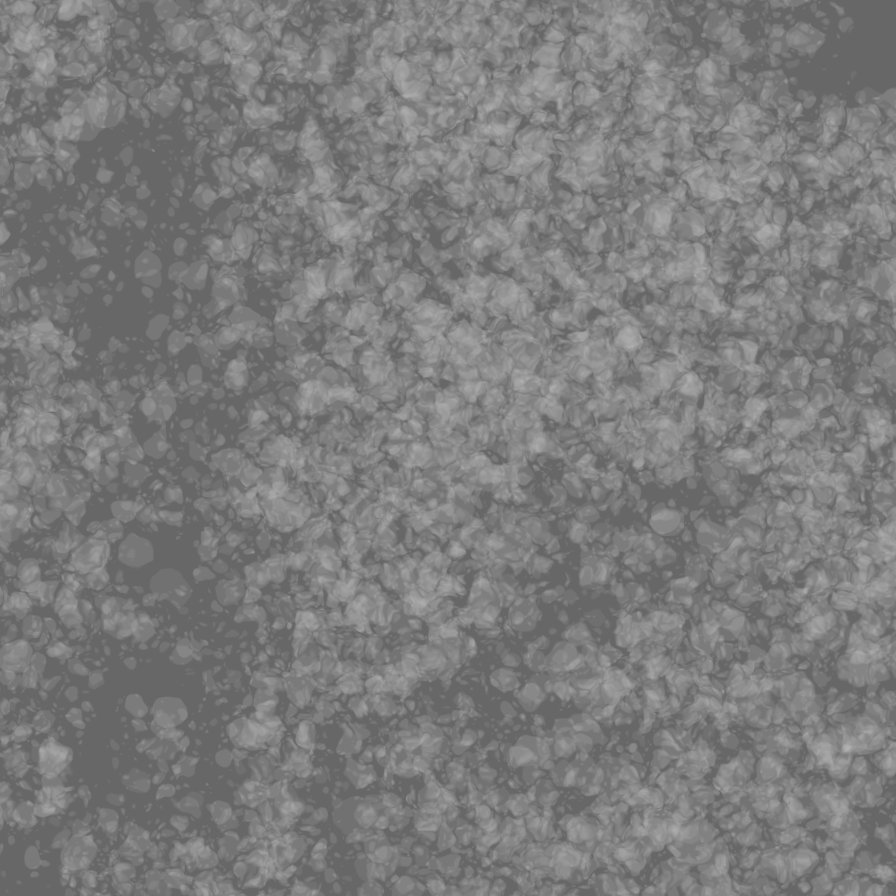
Reproduce this texture procedurally as a WebGL 2 fragment shader.

```glsl
#version 300 es
precision highp float;
// Mottled grey stone: translucent grains of many sizes, clumped over a dark ground.

uniform vec2 u_resolution;
out vec4 fragColor;

const float GROUND_GREY = 0.402;
const float GRAIN_GREY = 0.74;
const int LAYERS = 10;
const float COARSE_CELLS = 18.0;     // cells across the canvas in the coarsest layer
const float LAYER_RATIO = 1.24;      // cell count growth per layer
const vec2 GRAIN_RADIUS = vec2(0.22, 0.50);  // in cells; at most half a cell
const vec2 GRAIN_OPACITY = vec2(0.10, 0.25);
const float EDGE_SOFTNESS = 0.003;
const float GRAIN_DENSITY = 0.70;
const float CLUMP_CONTRAST = 1.6;
const float BORDER_THINNING = 0.35;

float hash(vec2 p) {
    return fract(sin(dot(p, vec2(127.1, 311.7))) * 43758.545);
}

vec2 hash2(vec2 p) {
    return vec2(hash(p), hash(p + vec2(37.2, 17.9)));
}

float valueNoise(vec2 p) {
    vec2 cell = floor(p);
    vec2 f = fract(p);
    f = f * f * (3.0 - 2.0 * f);
    float bottom = mix(hash(cell), hash(cell + vec2(1.0, 0.0)), f.x);
    float top = mix(hash(cell + vec2(0.0, 1.0)), hash(cell + vec2(1.0)), f.x);
    return mix(bottom, top, f.y);
}

vec2 noiseOffset(vec2 p) {
    return vec2(valueNoise(p), valueNoise(p + vec2(53.7, 91.3))) - 0.5;
}

mat2 rotation(float angle) {
    float c = cos(angle), s = sin(angle);
    return mat2(c, s, -s, c);
}

// Chance that a grain exists at a place: broad patches plus smaller clumps.
float grainChance(vec2 p) {
    float clump = 0.55 * valueNoise(p * 5.0 + 3.1) + 0.45 * valueNoise(p * 15.0 + 8.4);
    vec2 fromCentre = p - 0.5;
    return GRAIN_DENSITY + CLUMP_CONTRAST * (clump - 0.5)
         - BORDER_THINNING * dot(fromCentre, fromCentre);
}

// Share of light let through by one layer of scattered grains.
float layerTransmission(vec2 p, float cells, float seed, float edge) {
    mat2 turn = rotation(seed * 1.7);
    vec2 q = turn * p * cells;
    vec2 corner = floor(q - 0.5);
    float transmission = 1.0;
    for (int y = 0; y < 2; y++) {
        for (int x = 0; x < 2; x++) {
            vec2 cell = corner + vec2(x, y);
            vec2 key = cell + seed * 19.3;
            vec2 centre = cell + hash2(key);
            vec2 traits = hash2(key + 71.6);
            float radius = mix(GRAIN_RADIUS.x, GRAIN_RADIUS.y, traits.x) / cells;
            float dist = length(q - centre) / cells;
            float cover = 1.0 - smoothstep(radius - edge, radius, dist);
            float present = step(hash(key + 23.8), grainChance(centre * turn / cells));
            float opacity = mix(GRAIN_OPACITY.x, GRAIN_OPACITY.y, traits.y);
            transmission *= 1.0 - opacity * cover * present;
        }
    }
    return transmission;
}

void main() {
    float side = min(u_resolution.x, u_resolution.y);
    vec2 p = gl_FragCoord.xy / side;
    float edge = max(EDGE_SOFTNESS, 1.2 / side);

    // Ragged outlines
    vec2 warped = p + 0.010 * noiseOffset(p * 45.0) + 0.005 * noiseOffset(p * 110.0);

    // Stack the grain layers from coarse to fine
    float transmission = 1.0;
    float cells = COARSE_CELLS;
    for (int i = 0; i < LAYERS; i++) {
        transmission *= layerTransmission(warped, cells, float(i) + 1.0, edge);
        cells *= LAYER_RATIO;
    }

    float grey = mix(GRAIN_GREY, GROUND_GREY, transmission);
    fragColor = vec4(vec3(grey), 1.0);
}
```
